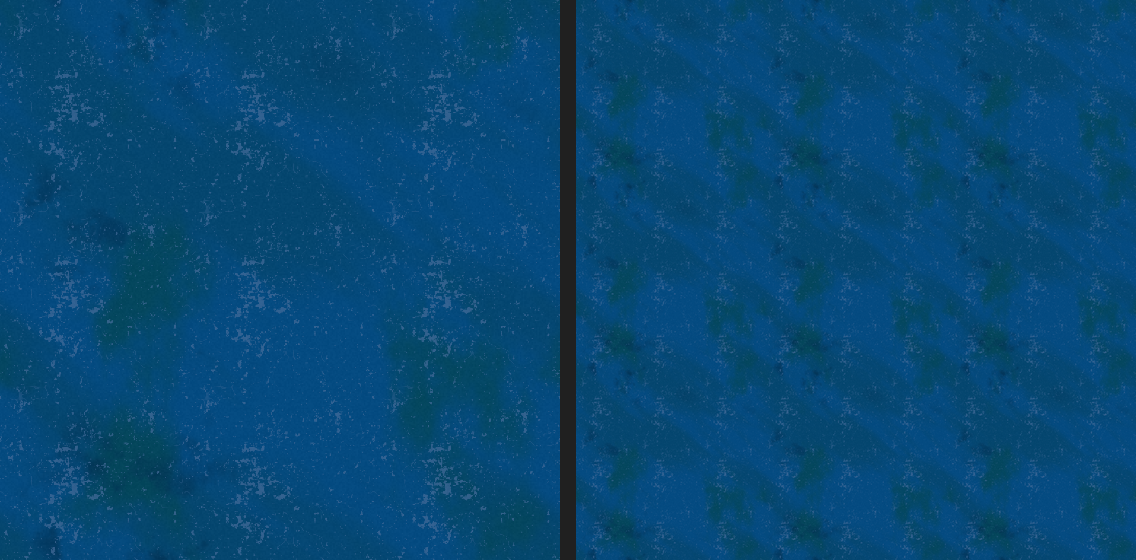
Left: one tile. Right: repeated 3 by 3.
Reproduce this texture procedurally as a WebGL 2 fragment shader.

```glsl
#version 300 es
precision highp float;
// Weathered blue painted surface: soft clouds, green and dark stains, repeating pale flaking.

uniform vec2 u_resolution;
out vec4 fragColor;

const float WEAR_REPEATS = 3.0;
const float SPECK_CELLS = 110.0;

const vec3 DEEP_BLUE = vec3(0.018, 0.275, 0.435);
const vec3 CLEAR_BLUE = vec3(0.016, 0.293, 0.505);
const vec3 GREEN_STAIN = vec3(0.015, 0.275, 0.345);
const vec3 DARK_STAIN = vec3(0.010, 0.195, 0.330);
const vec3 PALE_FLAKE = vec3(0.270, 0.420, 0.600);

// Integer hash of a lattice cell, wrapped to the period
float hash(vec2 cell, vec2 period, float seed) {
    uvec2 c = uvec2(mod(cell + 0.5, period));
    uint h = c.x * 1597334677u ^ c.y * 3812015801u ^ uint(seed) * 2798796415u;
    h = (h ^ (h >> 16)) * 2146121005u;
    h = (h ^ (h >> 15)) * 2221713035u;
    h ^= h >> 16;
    return float(h >> 8) / 16777216.0;
}

// Tiling value noise; the period is a whole number of cells
float noise(vec2 p, vec2 period, float seed) {
    vec2 i = floor(p);
    vec2 f = p - i;
    f = f * f * f * (f * (f * 6.0 - 15.0) + 10.0);
    float low = mix(hash(i, period, seed), hash(i + vec2(1, 0), period, seed), f.x);
    float high = mix(hash(i + vec2(0, 1), period, seed), hash(i + vec2(1, 1), period, seed), f.x);
    return mix(low, high, f.y);
}

// Tiling octave sum, normalised to 0..1
float fbm(vec2 p, vec2 cells, int octaves, float gain, float seed) {
    float sum = 0.0, total = 0.0, weight = 1.0;
    for (int i = 0; i < octaves; i++) {
        sum += weight * noise(p * cells, cells, seed + float(i));
        total += weight;
        weight *= gain;
        cells *= 2.0;
    }
    return sum / total;
}

// Soft elliptical patch, wrapped in the unit tile
float patchAt(vec2 p, vec2 centre, vec2 radius) {
    vec2 d = (fract(p - centre + 0.5) - 0.5) / radius;
    return exp(-dot(d, d));
}

// Where the paint has worn away
float wearDensity(vec2 p) {
    float cloud = fbm(p, vec2(7.0), 4, 0.6, 40.0);
    float patches = patchAt(p, vec2(0.38, 0.32), vec2(0.12, 0.24))
                  + patchAt(p, vec2(0.80, 0.87), vec2(0.10, 0.17))
                  + 0.7 * patchAt(p, vec2(0.06, 0.61), vec2(0.09, 0.07));
    float worn = 1.3 * patches * smoothstep(0.32, 0.60, cloud);
    return clamp(worn + 0.6 * smoothstep(0.52, 0.76, cloud), 0.0, 1.0);
}

// Ragged crumbs of pale paint, denser where worn
float flakes(vec2 p, float density) {
    float crumbs = fbm(p, vec2(32.0), 3, 0.85, 50.0);
    float threshold = 0.75 - 0.20 * density;
    return smoothstep(threshold - 0.02, threshold + 0.10, crumbs);
}

// Isolated round dots, one candidate in each cell
float specks(vec2 p, float density, float pixel) {
    vec2 q = p * SPECK_CELLS;
    vec2 cell = floor(q);
    vec2 period = vec2(SPECK_CELLS);
    vec2 centre = 0.35 + 0.3 * vec2(hash(cell, period, 60.0), hash(cell, period, 61.0));
    float present = step(hash(cell, period, 62.0), 0.022 + 0.13 * density);
    float edge = 0.5 * pixel * SPECK_CELLS;
    float dist = length(q - cell - centre);
    return present * (1.0 - smoothstep(0.34 - edge, 0.34 + edge, dist));
}

// Short hairline scratches, kept only in scattered areas
float scratches(vec2 p) {
    float line = abs(fbm(p, vec2(9.0), 3, 0.5, 70.0) - 0.5);
    float area = smoothstep(0.58, 0.72, fbm(p, vec2(11.0), 2, 0.5, 80.0));
    return area * (1.0 - smoothstep(0.003, 0.014, line));
}

void main() {
    vec2 uv = gl_FragCoord.xy / u_resolution;
    vec2 slanted = vec2(uv.x + uv.y, uv.y);

    // Broad blue clouds
    float cloud = fbm(slanted, vec2(5.0, 3.0), 5, 0.5, 1.0);
    vec3 color = mix(DEEP_BLUE, CLEAR_BLUE, smoothstep(0.30, 0.64, cloud));

    // Green and dark stains
    float green = smoothstep(0.54, 0.78, fbm(uv, vec2(4.0, 3.0), 6, 0.55, 10.0));
    color = mix(color, GREEN_STAIN, 0.85 * green);
    float darkArea = smoothstep(0.48, 0.70, fbm(slanted, vec2(4.0, 2.0), 3, 0.5, 20.0));
    float blotch = smoothstep(0.46, 0.74, fbm(uv, vec2(12.0), 5, 0.6, 30.0));
    color = mix(color, DARK_STAIN, 0.8 * darkArea * blotch);

    // Repeating pale wear
    vec2 tile = uv * WEAR_REPEATS;
    float pixel = WEAR_REPEATS / min(u_resolution.x, u_resolution.y);
    float density = wearDensity(tile);
    float wear = max(0.70 * flakes(tile, density), 0.55 * specks(tile, density, pixel));
    wear = max(wear, 0.32 * scratches(tile));
    color = mix(color, PALE_FLAKE, wear);

    // Fine surface grain
    color += 0.022 * (noise(uv * 384.0, vec2(384.0), 90.0) - 0.5);
    fragColor = vec4(color, 1.0);
}
```
